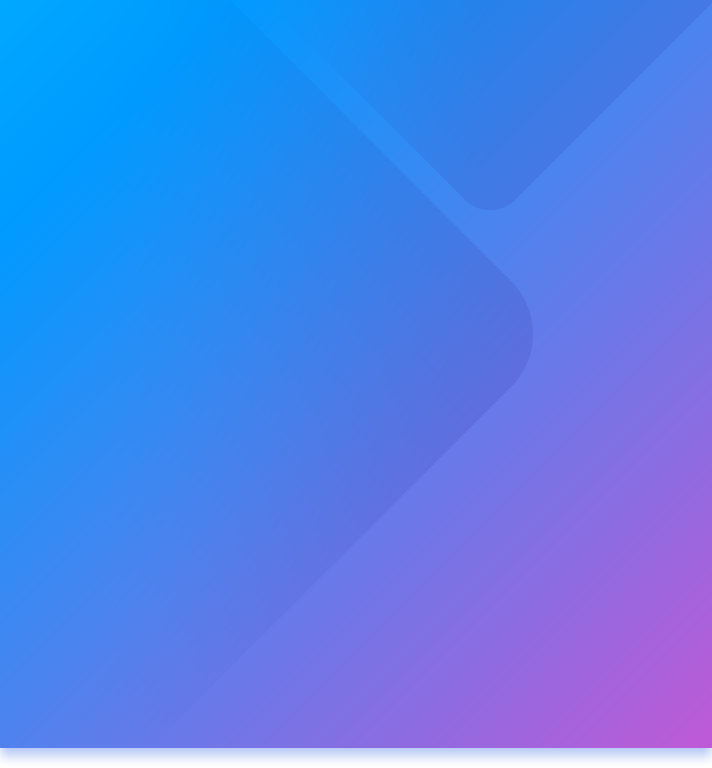
This background is drawn by a WebGL 2 fragment shader. Its source:

```glsl
#version 300 es
precision highp float;
// A diagonal blue-to-violet panel carrying two shaded, round-cornered wedges.
// Wedges are distance functions whose tint grows toward the right;
// a soft blue shadow fades to white under the panel.

uniform vec2 u_resolution;
out vec4 fragColor;

// Right-angled wedge pointing along +x, its sharp corner at the origin
float roundedWedge(vec2 v, float radius) {
    vec2 edges = vec2(v.x - v.y, v.x + v.y) * 0.70711 + radius;
    return length(max(edges, 0.0)) + min(max(edges.x, edges.y), 0.0) - radius;
}

vec3 diagonalGradient(float t) {
    vec3 color = mix(vec3(0.0, 0.66, 1.0), vec3(0.0, 0.605, 1.0), clamp(t / 0.16, 0.0, 1.0));
    color = mix(color, vec3(0.30, 0.515, 0.935), clamp((t - 0.16) / 0.34, 0.0, 1.0));
    return mix(color, vec3(0.75, 0.35, 0.84), clamp((t - 0.5) / 0.5, 0.0, 1.0));
}

vec3 shade(vec3 color, float dist, float strength, float pixel) {
    float coverage = smoothstep(0.75 * pixel, -0.75 * pixel, dist);
    return mix(color, vec3(0.1, 0.0, 0.45), coverage * strength);
}

void main() {
    // Height-based units with y running downward
    float pixel = 1.0 / u_resolution.y;
    vec2 p = vec2(gl_FragCoord.x, u_resolution.y - gl_FragCoord.y) * pixel;
    float width = u_resolution.x * pixel;
    float panelBottom = 0.974;

    // Panel and its two wedges
    vec3 panel = diagonalGradient((p.x + p.y) / (width + panelBottom));
    float sideWedge = roundedWedge(p - vec2(0.7344, 0.4349), 0.0977);
    float topWedge = roundedWedge((p - vec2(0.638, 0.293)).yx, 0.047);
    panel = shade(panel, sideWedge, 0.10 * smoothstep(0.1, 0.7, p.x), pixel);
    panel = shade(panel, topWedge, 0.09 * smoothstep(0.32, 0.65, p.x), pixel);

    // Shadow, thinner toward the left and right borders
    float fade = smoothstep(-0.3, 1.0, (p.y - panelBottom) / (1.0 - panelBottom));
    float side = smoothstep(-0.012, 0.014, min(p.x, width - p.x));
    vec3 shadow = mix(vec3(1.0), vec3(0.68, 0.76, 0.96), (1.0 - fade) * side);

    float below = smoothstep(-0.5 * pixel, 0.5 * pixel, p.y - panelBottom);
    fragColor = vec4(mix(panel, shadow, below), 1.0);
}
```
